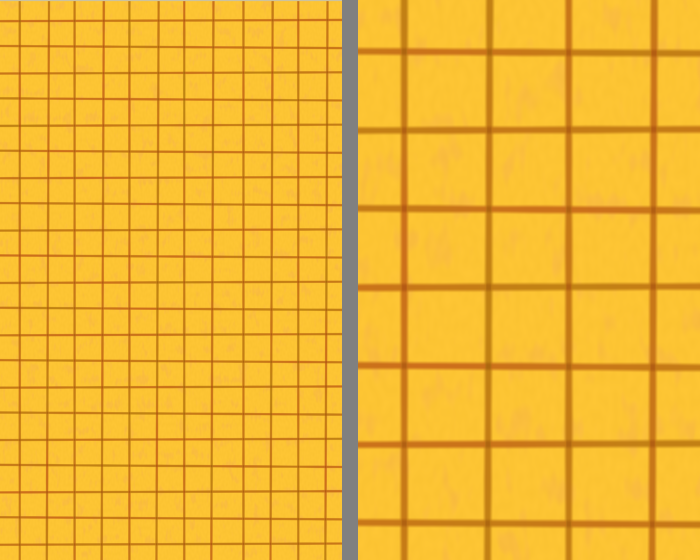
Left: the whole. Right: its middle third, enlarged.
Write a Shadertoy shader that draws this pattern.

```glsl
// Golden yellow cloth with an uneven windowpane check of thin red-brown threads.

vec2 hashGradient(vec2 cell) {
    float angle = 6.2832 * fract(sin(dot(cell, vec2(127.1, 311.7))) * 43758.55);
    return vec2(cos(angle), sin(angle));
}

float gradientNoise(vec2 p) {
    vec2 i = floor(p), f = fract(p);
    vec2 u = f * f * f * (f * (f * 6.0 - 15.0) + 10.0);
    vec2 e = vec2(0.0, 1.0);
    float low = mix(dot(hashGradient(i), f),
                    dot(hashGradient(i + e.yx), f - e.yx), u.x);
    float high = mix(dot(hashGradient(i + e.xy), f - e.xy),
                     dot(hashGradient(i + e.yy), f - e.yy), u.x);
    return mix(low, high, u.y);
}

// One repeating thread: x = coverage, y = redness that drifts along its length
vec2 thread(float across, float along, float period, float seed) {
    float id = floor(across / period + 0.5);
    float dist = abs(across - id * period);
    float pixel = 1.0 / iResolution.y;
    float wobble = 0.0003 * gradientNoise(vec2(along * 25.0, id * 3.7 + seed));
    float cover = 1.0 - smoothstep(0.0006, max(0.0034, 0.0012 + pixel), dist + wobble);
    float red = 0.5 + 0.9 * gradientNoise(vec2(along * 7.0 + seed, id * 5.3 + seed + 0.4));
    return vec2(cover, clamp(red, 0.0, 1.0));
}

vec3 weaveThread(vec3 cloth, vec2 t) {
    vec3 dye = mix(vec3(0.73, 0.50, 0.06), vec3(0.79, 0.40, 0.10), t.y);
    // Threads darken each other where they cross
    vec3 crossing = min(dye, cloth * vec3(0.88, 0.78, 0.75));
    return mix(cloth, crossing, t.x * 0.92);
}

void mainImage(out vec4 fragColor, in vec2 fragCoord) {
    vec2 uv = fragCoord / iResolution.xy;
    vec2 p = vec2(uv.x * 0.6094, 1.0 - uv.y);

    // Cloth with soft mottling and a faint vertical grain
    float mottle = gradientNoise(p * 45.0) + 0.6 * gradientNoise(p * vec2(190.0, 60.0));
    vec3 color = mix(vec3(0.99, 0.77, 0.20), vec3(0.98, 0.74, 0.24),
                     smoothstep(0.1, 0.6, mottle));
    color += 0.012 * gradientNoise(p * vec2(240.0, 130.0) + 9.0);

    // Vertical pairs: wider gap right of the middle, second thread leans
    float x = p.x - 0.0078 * step(0.406, p.x) - 0.0352;
    color = weaveThread(color, thread(x, p.y, 0.0977, 1.3));
    color = weaveThread(color, thread(x - mix(0.0482, 0.0521, uv.y), p.y, 0.0977, 14.6));

    // Horizontal pairs: the two threads tilt opposite ways
    float y = p.y - 0.0378;
    color = weaveThread(color, thread(y + 0.0022 * uv.x, p.x, 0.0935, 27.2));
    color = weaveThread(color, thread(y - 0.0443 - 0.0038 * uv.x, p.x, 0.0935, 41.8));

    // Pale cut edge along the top
    color = mix(vec3(0.80, 0.76, 0.62), color, smoothstep(0.0008, 0.0032, p.y));

    fragColor = vec4(color, 1.0);
}
```
